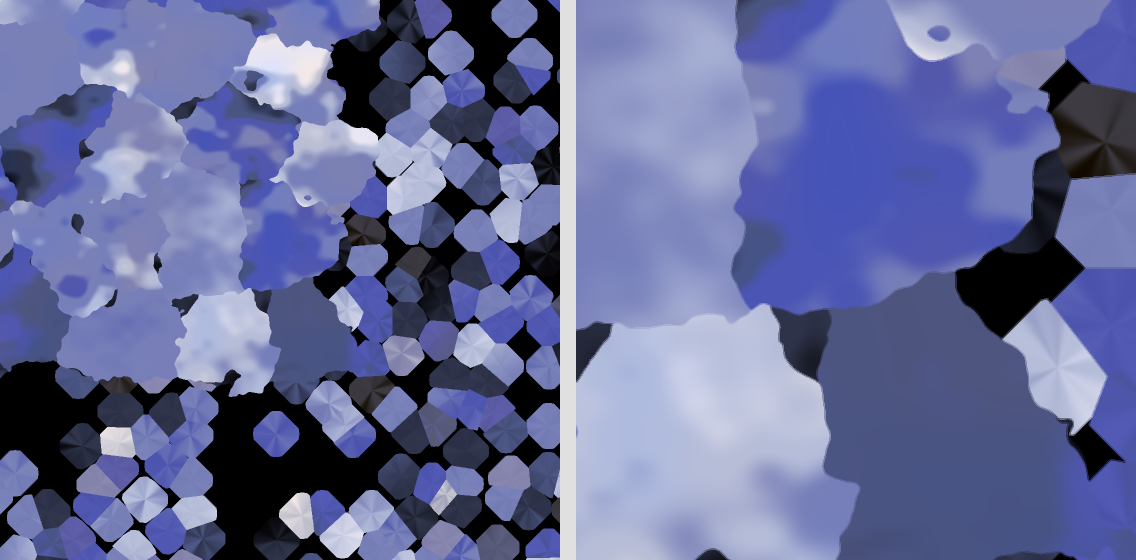
Left, the full canvas; right, a detail of the centre.
Write a three.js fragment shader that draws this background.

```glsl
// Smooth ragged blue patches breaking up into small clipped cells on black.
varying vec2 vUv;

const float PATCH_SCALE = 6.3;   // large patches across the canvas
const float CHIP_SCALE = 16.0;   // small cells across the canvas

float hash(vec2 p) {
  vec3 q = fract(p.xyx * 0.1031);
  q += dot(q, q.yzx + 33.33);
  return fract((q.x + q.y) * q.z);
}

vec2 hash2(vec2 p) {
  return vec2(hash(p + 11.7), hash(p + 57.3));
}

float noise(vec2 p) {
  vec2 i = floor(p);
  vec2 f = fract(p);
  f = f * f * (3.0 - 2.0 * f);
  float low = mix(hash(i), hash(i + vec2(1.0, 0.0)), f.x);
  float high = mix(hash(i + vec2(0.0, 1.0)), hash(i + 1.0), f.x);
  return mix(low, high, f.y);
}

float fbm(vec2 p) {
  return 0.55 * noise(p) + 0.3 * noise(p * 2.1 + 5.3) + 0.15 * noise(p * 4.3 + 9.1);
}

// Tone 0..1 to colour, from near black through blue to pale lilac.
vec3 ramp(float tone) {
  vec3 c = vec3(0.03, 0.03, 0.04);
  c = mix(c, vec3(0.18, 0.20, 0.29), smoothstep(-0.02, 0.10, tone));
  c = mix(c, vec3(0.29, 0.33, 0.51), smoothstep(0.20, 0.32, tone));
  c = mix(c, vec3(0.31, 0.34, 0.69), smoothstep(0.36, 0.45, tone));
  c = mix(c, vec3(0.47, 0.50, 0.72), smoothstep(0.54, 0.66, tone));
  c = mix(c, vec3(0.71, 0.74, 0.85), smoothstep(0.80, 0.91, tone));
  return mix(c, vec3(0.91, 0.90, 0.95), smoothstep(0.92, 1.04, tone));
}

// Holes gather in clumps where the slow noise is low.
bool isPresent(vec2 id) {
  return 0.65 * noise(id * 0.35 + 3.7) + 0.35 * hash(id + 71.0) > 0.41;
}

// Small cells: nearest centre, clipped to a blunt diamond.
vec3 chips(vec2 p) {
  vec2 base = floor(p);
  vec2 nearestId = base;
  vec2 offset = vec2(2.0);
  float nearest = 9.0;
  for (int y = -1; y <= 1; y++) {
    for (int x = -1; x <= 1; x++) {
      vec2 id = base + vec2(float(x), float(y));
      vec2 d = p - id - 0.5 - 0.85 * (hash2(id) - 0.5);
      float len = length(d);
      if (isPresent(id) && len < nearest) {
        nearest = len;
        nearestId = id;
        offset = d;
      }
    }
  }
  float diamond = max((abs(offset.x) + abs(offset.y)) / 0.8, nearest / 0.66);
  if (diamond > 1.0) return vec3(0.0);

  // Faint shading: a tilt plus streaks fanning out from the centre.
  vec2 tilt = hash2(nearestId + 23.0) - 0.5;
  vec2 ray = offset / max(nearest, 0.001);
  float streak = noise(ray * 2.5 + nearestId * 7.0) - 0.5;
  float tone = hash(nearestId + 5.0) + 0.12 * dot(offset, tilt);
  tone += 0.14 * streak * hash(nearestId + 91.0);
  vec3 warm = vec3(0.05, 0.02, -0.04) * step(0.85, hash(nearestId + 37.0));
  return ramp(tone) + warm + 0.04 * streak;
}

// Large patch: clouded colour whose variation differs per patch.
vec3 patchColour(vec2 p, vec2 id) {
  float variety = hash(id + 19.0);
  float cloud = fbm(p * vec2(1.5, 1.9) + id * 13.0) - 0.5;
  float detail = noise(p * 7.0 + id * 3.0) - 0.5;
  float tone = mix(0.32, 0.94, hash(id + 43.0));
  tone += cloud * mix(0.12, 1.7, variety * variety) + 0.025 * detail;
  float tint = noise(p * 2.6 + id * 5.0 + 31.0) - 0.5;
  return ramp(tone) + vec3(0.10, 0.03, -0.09) * tint * variety;
}

vec3 scene(vec2 uv) {
  // Ragged outlines come from bending the patch coordinates.
  vec2 bend = vec2(fbm(uv * 24.0), fbm(uv * 24.0 + 40.0)) - 0.5;
  vec2 p = uv * PATCH_SCALE - vec2(0.0, 0.1);
  vec2 q = p + 0.38 * bend;
  vec2 base = floor(q);
  vec2 patchId = base;
  float nearest = 9.0;
  float second = 9.0;
  for (int y = -1; y <= 1; y++) {
    for (int x = -1; x <= 1; x++) {
      vec2 id = base + vec2(float(x), float(y));
      float len = length(q - id - 0.5 - 0.7 * (hash2(id + 8.0) - 0.5));
      if (len < nearest) {
        second = nearest;
        nearest = len;
        patchId = id;
      } else {
        second = min(second, len);
      }
    }
  }
  // Patches fill the upper left; small cells take the rest.
  if (patchId.x > 3.5 || patchId.y < 1.5) return chips(uv * CHIP_SCALE);

  // Occasional dark crevices along the seams.
  float crevice = noise(uv * 15.0 + 17.0) - 1.2 * (second - nearest);
  if (crevice > 0.74) return ramp(0.18 * noise(uv * 40.0));
  return patchColour(p, patchId);
}

void main() {
  // Four samples soften the cell edges.
  vec3 sum = vec3(0.0);
  for (int i = 0; i < 4; i++) {
    vec2 corner = vec2(mod(float(i), 2.0), floor(float(i) * 0.5)) - 0.5;
    sum += clamp(scene(vUv + corner * 0.001), 0.0, 1.0);
  }
  gl_FragColor = vec4(sum * 0.25, 1.0);
}
```
